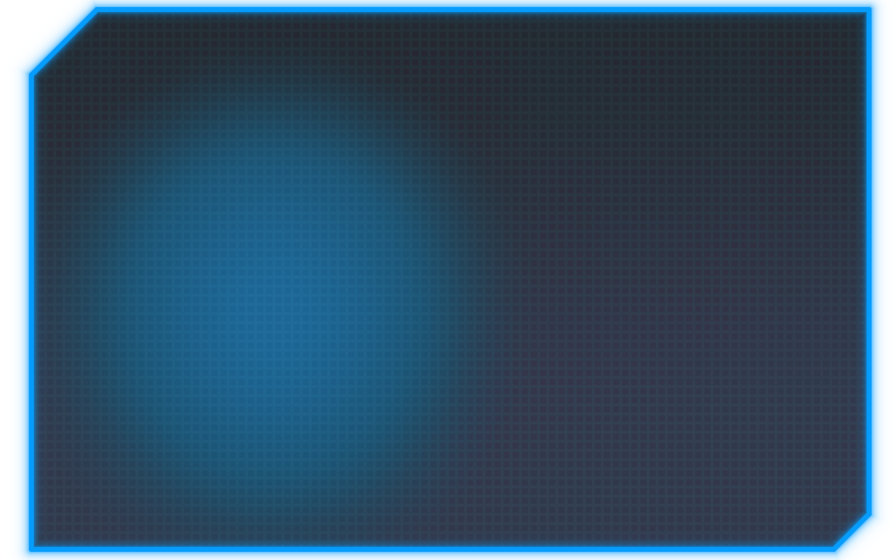
Reproduce this background procedurally as a Shadertoy shader.

```glsl
// Dark panel with a woven square grid, a blue spotlight and a neon chamfered frame.

// Layout, in canvas heights (the canvas is ASPECT wide and 1 high)
const float ASPECT = 1.6;
const vec2 PANEL_MIN = vec2(0.056, 0.019);
const vec2 PANEL_MAX = vec2(1.552, 0.983);
const float CUT_TOP_LEFT = 0.810;      // the edge lies on y - x = this
const float CUT_BOTTOM_RIGHT = 1.470;  // the edge lies on x - y = this
const float LINE_HALF_WIDTH = 0.0043;
const float GLOW_OUTER = 0.0075;
const float GLOW_INNER = 0.0055;
const vec2 SPOT_CENTER = vec2(0.49, 0.4375);
const vec2 SPOT_RADIUS = vec2(0.44, 0.48);
const float GRID_PITCH = 0.0163;
const float GRID_CONTRAST = 0.024;

// Colours
const vec3 PAPER = vec3(1.0);
const vec3 PANEL_TOP = vec3(0.137, 0.178, 0.205);
const vec3 PANEL_BOTTOM = vec3(0.195, 0.238, 0.312);
const vec3 SPOT_CORE = vec3(0.118, 0.410, 0.595);
const vec3 SPOT_RIM = vec3(0.115, 0.305, 0.400);
const vec3 NEON = vec3(0.02, 0.61, 0.99);
const vec3 WARM_TINT = vec3(0.022, -0.014, -0.006);

float hash(vec2 cell) {
    return fract(sin(dot(cell, vec2(127.1, 311.7))) * 43758.5453);
}

float valueNoise(vec2 p) {
    vec2 cell = floor(p);
    vec2 f = fract(p);
    f = f * f * (3.0 - 2.0 * f);
    float low = mix(hash(cell), hash(cell + vec2(1.0, 0.0)), f.x);
    float high = mix(hash(cell + vec2(0.0, 1.0)), hash(cell + vec2(1.0, 1.0)), f.x);
    return mix(low, high, f.y);
}

// Signed distance to the panel with two chamfered corners
float panelDistance(vec2 p) {
    vec2 center = 0.5 * (PANEL_MIN + PANEL_MAX);
    vec2 q = abs(p - center) - 0.5 * (PANEL_MAX - PANEL_MIN);
    float box = length(max(q, 0.0)) + min(max(q.x, q.y), 0.0);
    float diagonal = p.y - p.x;
    float cuts = max(diagonal - CUT_TOP_LEFT, -diagonal - CUT_BOTTOM_RIGHT);
    return max(box, cuts * 0.70711);
}

// Soft square tiles: 1 inside a tile, 0 in the gaps
float tileMask(vec2 p) {
    vec2 q = abs(fract(p / GRID_PITCH) - 0.5);
    vec2 tile = 1.0 - smoothstep(0.22, 0.46, q);
    return tile.x * tile.y;
}

vec3 panelColor(vec2 p) {
    vec3 color = mix(PANEL_BOTTOM, PANEL_TOP, smoothstep(0.25, 1.0, p.y));

    // Spotlight: bright core fading through a teal rim
    float r = length((p - SPOT_CENTER) / SPOT_RADIUS);
    vec3 spot = mix(SPOT_CORE, SPOT_RIM, smoothstep(0.05, 0.95, r));
    float cover = 1.0 - smoothstep(0.55, 1.08, r);
    color = mix(color, spot, cover);

    // Grid, with warm patches in the unlit tiles
    float tile = tileMask(p);
    float patches = valueNoise(p * vec2(7.0, 9.0) + 3.0);
    color += GRID_CONTRAST * (0.4 - tile) * vec3(0.6, 1.0, 1.0);
    color += WARM_TINT * tile * patches * (1.0 - cover);
    return color;
}

void mainImage(out vec4 fragColor, in vec2 fragCoord) {
    vec2 p = fragCoord / iResolution.xy * vec2(ASPECT, 1.0);
    float pixel = 1.0 / iResolution.y;
    float d = panelDistance(p);

    // Panel on paper
    float inside = 1.0 - smoothstep(-pixel, pixel, d);
    vec3 color = mix(PAPER, panelColor(p), inside);

    // Neon halo, then the frame line
    float away = max(abs(d) - LINE_HALF_WIDTH, 0.0);
    float haloWidth = d > 0.0 ? GLOW_OUTER : GLOW_INNER;
    color = mix(color, NEON, 0.65 * exp(-away / haloWidth));
    float line = 1.0 - smoothstep(-0.7 * pixel, 0.7 * pixel, abs(d) - LINE_HALF_WIDTH);
    color = mix(color, NEON, line);

    fragColor = vec4(color, 1.0);
}
```
